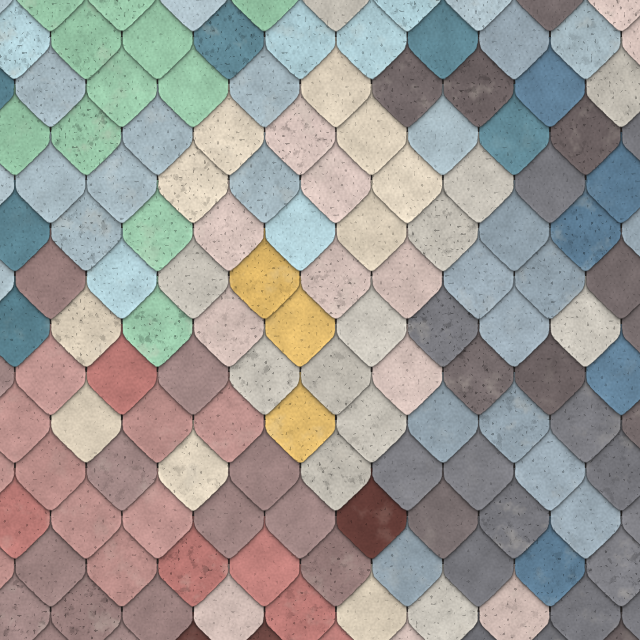
Write a WebGL 1 fragment shader that draws this texture.

```glsl
precision highp float;
uniform vec2 u_resolution;

float hash(vec2 p) {
  return fract(sin(dot(p, vec2(127.1, 311.7))) * 43758.55);
}

vec2 gradient(vec2 cell) {
  float angle = 6.2832 * hash(cell);
  return vec2(cos(angle), sin(angle));
}

float noise(vec2 p) {
  vec2 i = floor(p), f = fract(p);
  vec2 u = f * f * f * (f * (f * 6.0 - 15.0) + 10.0);
  vec2 e = vec2(1.0, 0.0);
  float low = mix(dot(gradient(i), f), dot(gradient(i + e.xy), f - e.xy), u.x);
  float high = mix(dot(gradient(i + e.yx), f - e.yx), dot(gradient(i + 1.0), f - 1.0), u.x);
  return mix(low, high, u.y);
}

float fbm(vec2 p) {
  float sum = 0.0, amplitude = 1.0;
  for (int i = 0; i < 4; i++) {
    sum += amplitude * noise(p);
    p = p * 2.1 + 7.3;
    amplitude *= 0.55;
  }
  return sum;
}

float smoothMax(float a, float b, float k) {
  float h = max(k - abs(a - b), 0.0) / k;
  return max(a, b) + h * h * k * 0.25;
}

// Straight sides and a rounded point; the top runs on under the row above
float tileDistance(vec2 q) {
  float side = abs(q.x) - 0.489;
  float point = (sqrt(q.x * q.x + 0.0025) - q.y - 0.605) * 0.707;
  return smoothMax(side, point, 0.06);
}

vec3 pick(vec3 a, vec3 b, vec3 c, vec3 d, float h) {
  vec3 color = mix(a, b, step(0.34, h));
  color = mix(color, c, step(0.64, h));
  return mix(color, d, step(0.87, h));
}

// Colour families gather loosely around their own part of the roof
vec3 glaze(vec2 id, vec2 center) {
  float h = hash(id + 3.7);
  vec4 scatter = vec4(hash(id + 11.3), hash(id + 23.9), hash(id + 37.1), hash(id + 51.7));
  vec4 score = 0.48 * scatter - vec4(
    distance(center, vec2(0.25, 0.83)), distance(center, vec2(0.49, 0.48)),
    distance(center, vec2(0.16, 0.20)), distance(center, vec2(0.87, 0.42)));
  float best = max(max(score.x, score.y), max(score.z, score.w));

  vec3 cool = pick(vec3(0.67, 0.74, 0.77), vec3(0.59, 0.77, 0.65),
                   vec3(0.69, 0.81, 0.84), vec3(0.36, 0.51, 0.56), h);
  vec3 pale = pick(vec3(0.82, 0.74, 0.71), vec3(0.77, 0.75, 0.71),
                   vec3(0.86, 0.81, 0.73), vec3(0.87, 0.72, 0.42), h);
  vec3 rose = pick(vec3(0.74, 0.57, 0.55), vec3(0.61, 0.51, 0.50),
                   vec3(0.75, 0.50, 0.48), vec3(0.42, 0.27, 0.25), h);
  vec3 stone = pick(vec3(0.48, 0.48, 0.50), vec3(0.59, 0.65, 0.69),
                    vec3(0.45, 0.41, 0.41), vec3(0.38, 0.50, 0.59), h);
  vec3 color = stone;
  if (score.x == best) color = cool;
  else if (score.y == best) color = pale;
  else if (score.z == best) color = rose;
  return color + 0.07 * (hash(id + 71.3) - 0.5);
}

// Mottling, pale bloom, pits and a worn rim
vec3 weather(vec3 color, vec2 id, vec2 q, float d) {
  vec2 s = q + id * 17.3;
  float wear = hash(id + 91.1);
  color *= 1.0 + 0.09 * fbm(s * 3.0) + 0.07 * noise(s * 28.0);
  float bloom = smoothstep(0.1, 0.7, fbm(s * 2.3 + 40.0));
  color = mix(color, vec3(0.80, 0.77, 0.72), bloom * wear * 0.32);
  float stain = smoothstep(0.2, 0.6, fbm(s * 6.0 + 80.0));
  color *= 1.0 - 0.2 * stain * wear * wear;
  float pits = smoothstep(0.34, 0.52, noise(s * 19.0 + 5.0));
  color *= 1.0 - (0.12 + 0.2 * wear) * pits;
  float rim = smoothstep(-0.05, -0.012, d);
  return color * (1.0 + 0.05 * rim - 0.03 * q.y);
}

void main() {
  float across = 8.97, rise = 0.672;
  vec2 origin = vec2(-0.208, 0.318);
  vec2 p = gl_FragCoord.xy / u_resolution.y * across + origin;
  float blur = 0.8 * across / u_resolution.y;
  float chips = 0.007 * noise(p * 13.0) + 0.004 * noise(p * 31.0);
  float topRow = floor(p.y / rise + 0.94);
  vec3 color = vec3(0.25, 0.23, 0.22);

  // Each row lies over the one below and shades it
  for (int i = 0; i < 2; i++) {
    float row = topRow - 1.0 + float(i);
    float shift = 0.5 * mod(row, 2.0);
    vec2 id = vec2(floor(p.x - shift), row);
    vec2 center = vec2(id.x + 0.5 + shift, row * rise);
    vec2 q = p - center;
    float d = tileDistance(q) + chips;
    vec3 tile = weather(glaze(id, (center - origin) / across), id, q, d);
    color *= 1.0 - 0.62 * exp(-45.0 * max(d, 0.0));
    color = mix(tile, color, smoothstep(-blur, blur, d));
  }
  gl_FragColor = vec4(clamp(color, 0.0, 1.0), 1.0);
}
```
